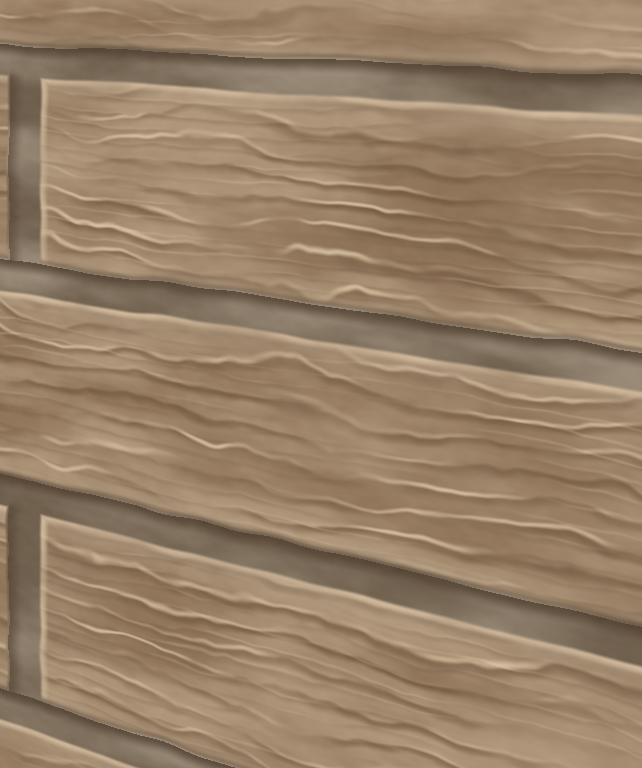
Write a Shadertoy shader that draws this texture.

```glsl
#define ROW_HEIGHT 0.2793
#define FIRST_JOINT 0.0586
#define JOINT 0.135
#define BRICK_LENGTH 5.4
#define JOINT_START 0.042
#define PERSPECTIVE 0.285
#define TILT 0.0234
#define RIPPLES 9.0
#define RIPPLE_WARP 1.35
#define EDGE_WOBBLE 0.016

const vec3 CLAY_DARK = vec3(0.56, 0.455, 0.35);
const vec3 CLAY_LIGHT = vec3(0.69, 0.59, 0.48);
const vec3 CLAY_PALE = vec3(0.70, 0.62, 0.52);
const vec3 CREST = vec3(0.83, 0.74, 0.62);
const vec3 CREASE = vec3(0.43, 0.335, 0.24);
const vec3 MORTAR_DARK = vec3(0.44, 0.375, 0.305);
const vec3 MORTAR_LIGHT = vec3(0.60, 0.54, 0.47);
const vec3 SHADOW = vec3(0.33, 0.265, 0.20);

float hash(vec2 p) {
    return fract(sin(dot(p, vec2(127.1, 311.7))) * 43758.5453);
}

float noise(vec2 p) {
    vec2 i = floor(p), f = fract(p);
    f = f * f * (3.0 - 2.0 * f);
    return mix(mix(hash(i), hash(i + vec2(1, 0)), f.x),
               mix(hash(i + vec2(0, 1)), hash(i + vec2(1, 1)), f.x), f.y);
}

float fbm(vec2 p) {
    float sum = 0.0, amp = 0.53;
    for (int i = 0; i < 4; i++) {
        sum += amp * noise(p);
        p = p * 2.03 + 17.3;
        amp *= 0.5;
    }
    return sum;
}

// One at zero distance, fading out over the given width
float fade(float width, float d) {
    return 1.0 - smoothstep(0.0, width, d);
}

// Wavy pressed ridges: x is the lit crest, y the crease under it
vec2 ripples(vec2 p, float count) {
    float phase = p.y * count
        + RIPPLE_WARP * noise(p * vec2(2.2, 2.5))
        + 0.45 * noise(p * vec2(6.5, 7.0) + 31.0)
        + 0.14 * noise(p * vec2(19.0, 16.0) + 53.0);
    float f = fract(phase);
    float crest = fade(0.15, abs(f - 0.5));
    float crease = smoothstep(0.50, 0.66, f) * (1.0 - smoothstep(0.66, 1.0, f));
    float crestMask = smoothstep(0.42, 0.80, fbm(p * vec2(2.4, 6.0) + 7.0));
    float creaseMask = smoothstep(0.25, 0.75, fbm(p * vec2(1.8, 5.0) + 71.0));
    return vec2(crest * crestMask, crease * creaseMask);
}

vec3 clay(vec2 p, float top, float bottom, float left) {
    float tone = fbm(p * vec2(2.0, 5.0));
    vec3 col = mix(CLAY_DARK, CLAY_LIGHT, smoothstep(0.18, 0.80, tone));

    // Smoother, paler margins
    float margin = max(fade(0.20, top), 0.8 * fade(0.14, bottom));
    margin = max(margin, 0.6 * fade(0.5, left));
    col = mix(col, CLAY_PALE, 0.55 * margin);

    // Coarse and fine ridges
    float strength = 1.0 - 0.65 * max(fade(0.14, top), fade(0.10, bottom));
    vec2 coarse = ripples(p, RIPPLES);
    vec2 fine = ripples(p + 23.7, RIPPLES * 1.7);
    col = mix(col, CREASE, strength * (0.62 * coarse.y + 0.22 * fine.y));
    col = mix(col, CREST, strength * min(1.0, 0.95 * coarse.x + 0.30 * fine.x));

    // Worn, lit rims and the dark underside
    float wear = 0.35 + 0.6 * noise(p * vec2(7.0, 5.0));
    float rim = max(fade(0.030, abs(top - 0.018)), fade(0.030, abs(left - 0.020)));
    col = mix(col, CREST, rim * wear);
    return mix(col, SHADOW, 0.55 * fade(0.035, bottom));
}

vec3 mortar(vec2 p, float below, float beside, float upright) {
    float tone = fbm(p * vec2(1.6, 4.0) + 11.0);
    vec3 col = mix(MORTAR_DARK, MORTAR_LIGHT, smoothstep(0.30, 0.82, tone));
    float shade = max(fade(0.065, below), 0.7 * upright * fade(0.07, beside));
    return mix(col, SHADOW, 0.85 * shade);
}

void mainImage(out vec4 fragColor, in vec2 fragCoord) {
    vec2 uv = fragCoord / iResolution.xy;

    // Wall plane in perspective, one unit per course, y downwards
    float depth = 1.0 + PERSPECTIVE * uv.x;
    float drop = (1.0 - uv.y - TILT * uv.x) / depth;
    vec2 wall = vec2(3.0 * uv.x / depth, (drop - FIRST_JOINT) / ROW_HEIGHT);

    // Running bond with uneven edges
    vec2 q = wall + EDGE_WOBBLE * (vec2(noise(wall * vec2(3.0, 9.0)),
                                        noise(wall * vec2(7.0, 3.0) + 5.0)) - 0.5);
    float row = floor(q.y);
    float y = q.y - row;
    float along = q.x - JOINT_START + 0.5 * BRICK_LENGTH * mod(row, 2.0);
    float x = mod(along, BRICK_LENGTH);
    vec2 brick = vec2(floor(along / BRICK_LENGTH), row);

    // Distances to the brick edges
    float top = y - JOINT, bottom = 1.0 - y;
    float left = x - JOINT, right = BRICK_LENGTH - x;
    float inside = min(min(top, bottom), min(left, right));
    float face = smoothstep(0.0, 0.018, inside);

    vec2 grain = wall + 40.0 * vec2(hash(brick + 3.0), hash(brick + 8.0));
    vec3 col = mix(mortar(wall, y, x, smoothstep(-0.03, 0.03, top)),
                   clay(grain, top, bottom, left), face);

    // Fine sandy surface
    col += 0.035 * (fbm(wall * vec2(24.0, 34.0)) - 0.5);
    fragColor = vec4(clamp(col, 0.0, 1.0), 1.0);
}
```
